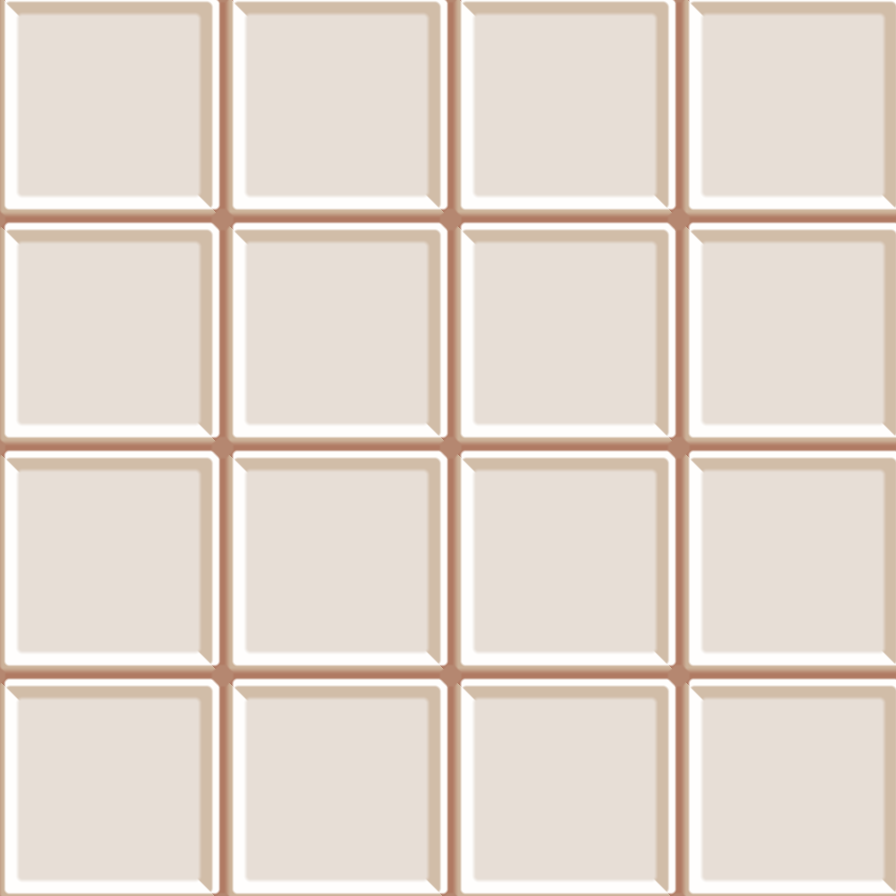
Reproduce this pattern procedurally as a Shadertoy shader.

```glsl
// Square bevelled tiles in a grid, with brown seams and a stud at each crossing.
// Each cell stacks inset rounded boxes (rim, shaded bevel, face) over the seam;
// a diagonal mitre divides the lit left and bottom from the shaded top and right.

const float CELL_SIZE = 0.25456;              // share of the canvas per tile
const vec2 GRID_ORIGIN = vec2(0.503, 0.5004); // one seam crossing

const vec3 FACE = vec3(0.905, 0.871, 0.839);
const vec3 LIGHT = vec3(1.0, 0.997, 0.994);
const vec3 SHADE = vec3(0.82, 0.74, 0.66);
const vec3 SEAM_DARK = vec3(0.69, 0.48, 0.39);
const vec3 SEAM_PALE = vec3(0.80, 0.70, 0.60);
const vec3 STUD = vec3(0.71, 0.53, 0.44);

// Soft coverage of the inside of a distance field
float cover(float dist, float soft) {
    return 1.0 - smoothstep(-soft, soft, dist);
}

// Rounded box in a unit cell: inset lo at left and bottom, hi at right and top
float insetBox(vec2 p, float lo, float hi, float radius) {
    float halfSize = 0.5 - 0.5 * (lo + hi);
    vec2 q = abs(p - 0.5 - 0.5 * (lo - hi)) - halfSize + radius;
    return length(max(q, 0.0)) + min(max(q.x, q.y), 0.0) - radius;
}

// Octagon with flattened diagonals
float stud(vec2 p, float radius) {
    vec2 a = abs(p);
    return max(max(a.x, a.y), 0.77 * (a.x + a.y)) - radius;
}

// Seam colour by signed distance from its centre
vec3 seam(float dist) {
    return mix(SEAM_DARK, SEAM_PALE, smoothstep(0.004, 0.038, dist));
}

vec3 tile(vec2 cell, float pixel) {
    float crisp = max(0.007, 0.75 * pixel);
    vec2 fromSeam = fract(cell + 0.5) - 0.5;
    vec2 away = abs(fromSeam);

    // Seam, dark on one side and pale on the other
    vec3 color = seam(away.x < away.y ? fromSeam.x : fromSeam.y);

    // White rim
    float rim = insetBox(cell, 0.045, 0.014, 0.02);
    color = mix(color, LIGHT, cover(rim, crisp));

    // Shaded bevel, mitred against the lit one
    float litDepth = min(cell.x, cell.y);
    float shadeDepth = min(1.0 - cell.x, 1.0 - cell.y);
    float mitre = cover(shadeDepth - litDepth, crisp);
    float bevel = insetBox(cell, 0.045, 0.045, 0.025);
    color = mix(color, SHADE, cover(bevel, crisp) * mitre);

    // Flat face
    float face = insetBox(cell, 0.101, 0.099, 0.022);
    color = mix(color, FACE, cover(face, max(0.012, pixel)));

    // Stud over the crossing
    return mix(color, STUD, cover(stud(fromSeam, 0.047), crisp));
}

void mainImage(out vec4 fragColor, in vec2 fragCoord) {
    vec2 uv = fragCoord / iResolution.y;
    float pixel = 1.0 / (iResolution.y * CELL_SIZE);
    vec2 cell = fract((uv - GRID_ORIGIN) / CELL_SIZE);
    fragColor = vec4(tile(cell, pixel), 1.0);
}
```
